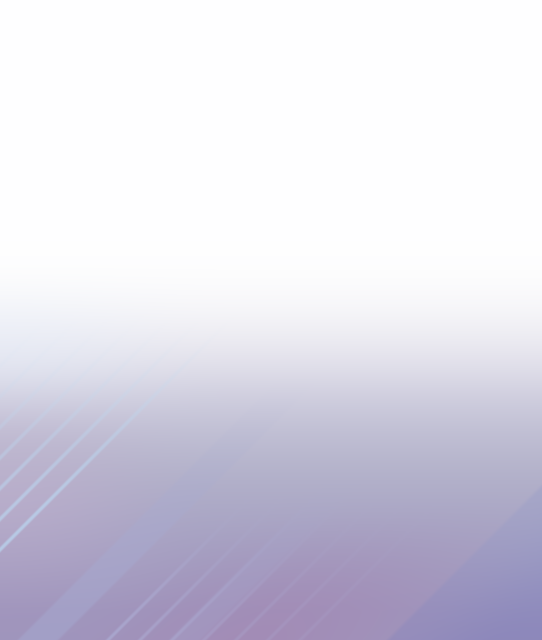
Reproduce this background procedurally as a WebGL 2 fragment shader.

```glsl
#version 300 es
precision highp float;
// White sky fading into a violet haze crossed by soft diagonal light streaks.

uniform vec2 u_resolution;
out vec4 outColor;

const vec3 CYAN = vec3(0.73, 0.86, 0.96);
const vec3 ICE = vec3(0.90, 0.94, 0.99);
const vec3 PERIWINKLE = vec3(0.65, 0.67, 0.82);
const vec3 MAUVE = vec3(0.64, 0.53, 0.70);
const vec3 ROSE = vec3(0.77, 0.69, 0.81);

// Vertical haze: quadratic spline through even stops, bottom edge to white.
vec3 haze(float y) {
    const vec3 stops[9] = vec3[9](
        vec3(0.615, 0.565, 0.73), vec3(0.635, 0.60, 0.745),
        vec3(0.66, 0.645, 0.768), vec3(0.705, 0.70, 0.793),
        vec3(0.785, 0.78, 0.853), vec3(0.908, 0.903, 0.935),
        vec3(0.983, 0.983, 0.988), vec3(1.0), vec3(1.0));
    float t = clamp(y / 0.09 + 0.5, 0.5, 7.499);
    int i = max(int(t), 1);
    float f = max(t - float(i), 0.0);
    vec3 start = mix(stops[i - 1], stops[i], 0.5);
    vec3 end = mix(stops[i], stops[i + 1], 0.5);
    return mix(mix(start, stops[i], f), mix(stops[i], end, f), f);
}

// Soft-edged strip between two diagonal offsets.
float band(float s, float from, float to, float soft) {
    return smoothstep(from - soft, from + soft, s)
         * (1.0 - smoothstep(to - soft, to + soft, s));
}

// Evenly spaced streaks, each one weaker than the last.
float streaks(float s, float first, float gap, float width, float decay, float soft) {
    float light = 0.0;
    float strength = 1.0;
    for (int i = 0; i < 7; i++) {
        float center = first + gap * float(i);
        light += strength * band(s, center - width, center + width, soft);
        strength *= decay;
    }
    return light;
}

// One below the lower height, zero above the upper height.
float fadeUp(float y, float low, float high) {
    return 1.0 - smoothstep(low, high, y);
}

void main() {
    vec2 p = gl_FragCoord.xy / u_resolution.y;
    float soft = max(0.003, 1.0 / u_resolution.y);
    float s = p.x - p.y;
    vec3 color = haze(p.y);

    // Broad tints: icy glow and rose on the left, mauve along the bottom.
    float iceTint = fadeUp(p.x, 0.0, 0.36) * band(p.y, 0.38, 0.52, 0.08);
    color = mix(color, ICE, 0.35 * iceTint);
    float roseTint = fadeUp(p.x, 0.0, 0.34) * band(p.y, 0.12, 0.32, 0.12);
    color = mix(color, ROSE, 0.45 * roseTint);
    float mauveTint = band(s, 0.24, 0.56, 0.16) * fadeUp(p.y, -0.02, 0.24);
    color = mix(color, MAUVE, 0.65 * mauveTint);

    // Wide translucent bands.
    float wide = band(s, 0.028, 0.091, 0.004) * fadeUp(p.y, 0.06, 0.42);
    color = mix(color, PERIWINKLE, 0.45 * wide);
    float narrow = band(s, 0.265, 0.315, 0.008) * fadeUp(p.y, 0.05, 0.27);
    color = mix(color, PERIWINKLE, 0.25 * narrow);

    // Bright upper streaks and fainter lower streaks.
    float upper = streaks(s, -0.141, -0.0478, 0.0038, 0.92, soft);
    color = mix(color, CYAN, 0.65 * upper * fadeUp(p.y, 0.16, 0.52));
    float lower = streaks(s, 0.169, 0.050, 0.0034, 0.8, soft);
    color = mix(color, PERIWINKLE + 0.04, 0.55 * lower * fadeUp(p.y, -0.02, 0.24));

    // Blue wedge in the lower right corner.
    vec3 wedge = mix(vec3(0.55, 0.53, 0.73), vec3(0.62, 0.63, 0.78),
                     smoothstep(-0.02, 0.23, p.y));
    float wedgeMask = smoothstep(0.600, 0.611, s);
    float wedgeDepth = 0.55 + 0.45 * smoothstep(0.60, 0.80, s);
    color = mix(color, wedge, wedgeMask * wedgeDepth);

    outColor = vec4(color, 1.0);
}
```
